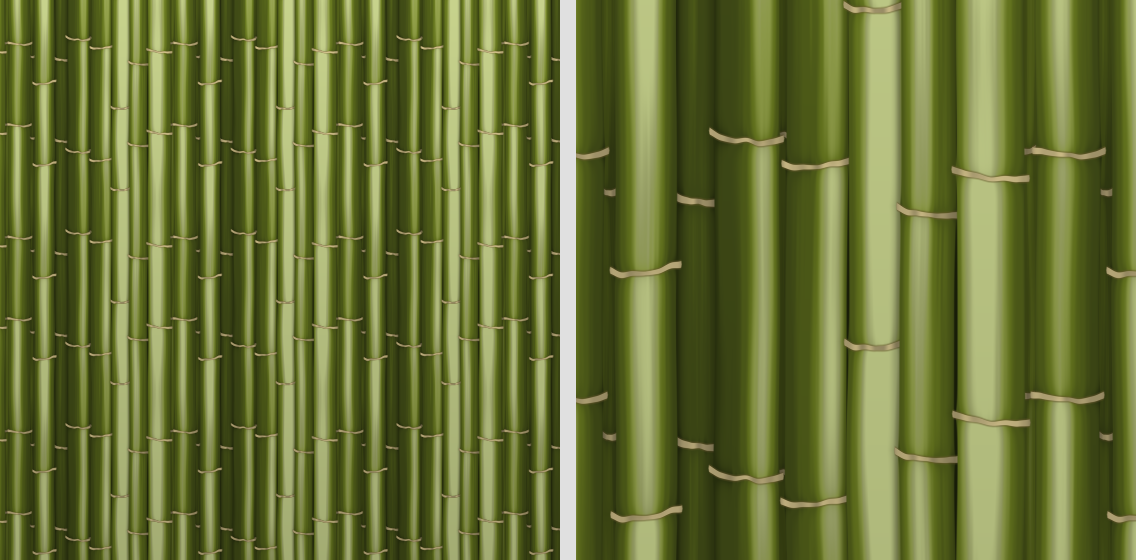
Left: the whole. Right: its middle third, enlarged.
This texture is drawn by a WebGL 2 fragment shader. Its source:

```glsl
#version 300 es
precision highp float;

uniform vec2 u_resolution;
out vec4 fragColor;

const vec2 TILE = vec2(0.2956, 0.3464);  // repeat size on the canvas
const float TILE_START = 0.0612;
const float SHORT_SEGMENT = 0.42;        // share of the tile between paired nodes
const float NODE_HALF = 0.0015;
const float NODE_OVERHANG = 0.002;
const float NODE_BULGE = 0.008;
const float SHADOW_REACH = 0.007;
const float FIBRE_STRENGTH = 0.17;
const float GLOW_WIDTH = 0.92;           // at full glow strength
const float GROVE_TONE = 0.11;           // slow light and dark across a tile
const float GROVE_CENTRE = 0.64;

const vec3 GAP = vec3(0.15, 0.18, 0.05);
const vec3 DARK = vec3(0.23, 0.27, 0.08);
const vec3 MID = vec3(0.29, 0.34, 0.09);
const vec3 LEAF = vec3(0.37, 0.43, 0.11);
const vec3 LIGHT = vec3(0.53, 0.58, 0.27);
const vec3 SAGE = vec3(0.57, 0.60, 0.38);
const vec3 PALE = vec3(0.71, 0.75, 0.50);
const vec3 NODE_TAN = vec3(0.82, 0.75, 0.55);
const vec3 NODE_BROWN = vec3(0.40, 0.34, 0.17);

// Culms, rear ones first: centre, half width, first node, glow position
const int REAR_COUNT = 4;
const int CULM_COUNT = 11;
const vec4 CULMS[CULM_COUNT] = vec4[](
  vec4(0.165, 0.046, 0.308, -0.2), vec4(0.337, 0.024, 0.770, -0.2),
  vec4(0.837, 0.028, 0.218, 0.0), vec4(0.985, 0.028, 0.290, -0.2),
  vec4(0.062, 0.062, 0.429, 0.0), vec4(0.264, 0.065, 0.782, 0.5),
  vec4(0.405, 0.062, 0.827, 0.5), vec4(0.522, 0.055, 0.556, 0.25),
  vec4(0.628, 0.055, 0.331, -0.3), vec4(0.755, 0.068, 0.267, -0.2),
  vec4(0.910, 0.064, 0.226, -0.2));
const float GLOW[CULM_COUNT] = float[](
  0.16, 0.12, 0.10, 0.12, 0.70, 0.52, 0.52, 0.82, 0.50, 0.70, 0.54);

float hash(vec2 p) {
  return fract(sin(dot(p, vec2(127.1, 311.7))) * 43758.5453);
}

// Value noise that wraps vertically after a whole number of cells
float noise(vec2 p, float period) {
  vec2 cell = floor(p), f = fract(p);
  f = f * f * (3.0 - 2.0 * f);
  float y0 = mod(cell.y, period), y1 = mod(cell.y + 1.0, period);
  float low = mix(hash(vec2(cell.x, y0)), hash(vec2(cell.x + 1.0, y0)), f.x);
  float high = mix(hash(vec2(cell.x, y1)), hash(vec2(cell.x + 1.0, y1)), f.x);
  return mix(low, high, f.y);
}

vec3 bambooRamp(float s) {
  vec3 color = mix(GAP, DARK, smoothstep(0.0, 0.13, s));
  color = mix(color, MID, smoothstep(0.15, 0.28, s));
  color = mix(color, LEAF, smoothstep(0.31, 0.46, s));
  color = mix(color, LIGHT, smoothstep(0.44, 0.64, s));
  color = mix(color, SAGE, smoothstep(0.60, 0.74, s));
  return mix(color, PALE, smoothstep(0.68, 0.92, s));
}

vec3 drawCulm(vec3 under, vec2 tile, int index, float pixel) {
  vec4 culm = CULMS[index];
  float id = float(index);
  bool rear = index < REAR_COUNT;

  // Position across the stem, with a gentle sway
  float dx = tile.x - culm.x;
  dx -= floor(dx + 0.5);
  dx += 0.008 * (noise(vec2(id * 7.0, tile.y * 4.0), 4.0) - 0.5);
  float t = clamp(dx / culm.y, -1.2, 1.2);

  // Position along the segment, following the curved node
  float slope = 0.012 * (hash(vec2(id, 5.0)) - 0.5);
  float ripple = 0.010 * (noise(vec2(t * 2.5 + id * 19.0, 0.5), 4.0) - 0.5);
  float along = fract(tile.y - culm.z - NODE_BULGE * (0.5 - t * t) - slope * t - ripple);
  float segment = step(SHORT_SEGMENT, along);
  float below = along - segment * SHORT_SEGMENT;
  float span = mix(SHORT_SEGMENT, 1.0 - SHORT_SEGMENT, segment);
  float nodeDistance = min(below, span - below) * TILE.y;

  float halfWidth = culm.y * (1.0 + 0.06 * exp(-nodeDistance * 160.0));
  float edge = (halfWidth - abs(dx)) * TILE.x;
  float cover = smoothstep(-pixel, pixel, edge);

  // Rounded body, broad glow and lengthwise fibres
  float body = sqrt(max(0.0, 1.0 - t * t));
  float strength = GLOW[index] * mix(0.84, 1.16, hash(vec2(id, segment)));
  strength *= mix(1.16, 0.82, below / span);
  strength += 0.18 * (noise(vec2(id * 13.0, tile.y * 3.0), 3.0) - 0.5);
  float offset = (t - culm.w) / (GLOW_WIDTH * max(GLOW[index], 0.4));
  float fibre = noise(vec2(t * 4.0 + id * 23.0, tile.y * 3.0), 3.0) * 0.65
              + noise(vec2(t * 13.0 + id * 41.0, tile.y * 5.0), 5.0) * 0.35;
  float shade = 0.10 + 0.17 * body + strength * exp(-offset * offset);
  shade += GROVE_TONE * cos(6.2832 * (tile.x - GROVE_CENTRE));
  shade += FIBRE_STRENGTH * (fibre - 0.5) * body;
  shade -= 0.14 * exp(-nodeDistance * 260.0);
  vec3 color = bambooRamp(shade);

  // Contact shadow, stem, then the dry ring
  under *= mix(0.78, 1.0, smoothstep(0.0, SHADOW_REACH, -edge));
  color = mix(under, color, cover);
  float ringHalf = NODE_HALF * (rear ? 1.3 : 1.0) * (0.75 + 0.5 * abs(t));
  float ringEnds = smoothstep(-pixel, pixel, edge + NODE_OVERHANG);
  float rim = smoothstep(ringHalf + 0.0015, ringHalf, nodeDistance) * ringEnds;
  float ring = smoothstep(ringHalf + pixel * 0.7, ringHalf - pixel * 0.7, nodeDistance) * ringEnds;
  color = mix(color, NODE_BROWN, rim * 0.55);
  float wear = 0.7 + 0.3 * noise(vec2(t * 4.0 + id * 11.0, 0.0), 4.0);
  return mix(color, NODE_TAN * wear, ring * 0.9);
}

void main() {
  vec2 uv = gl_FragCoord.xy / u_resolution;
  float pixel = 1.0 / min(u_resolution.x, u_resolution.y);
  vec2 tile = vec2(uv.x - TILE_START, 1.0 - uv.y) / TILE;
  vec3 color = GAP;
  for (int i = 0; i < CULM_COUNT; i++) color = drawCulm(color, tile, i, pixel);
  color *= mix(0.90, 1.10, uv.y);  // light falls off towards the foot
  fragColor = vec4(color, 1.0);
}
```
